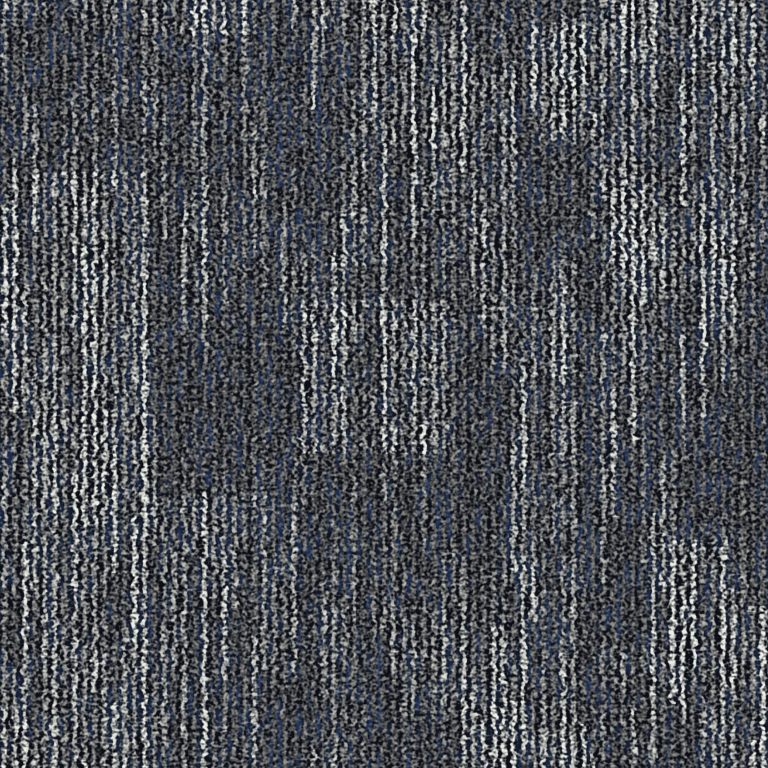
Reproduce this texture procedurally as a Shadertoy shader.

```glsl
// Loop-pile carpet: fine vertical cords in grey and ivory yarn, dark gaps and blue threads
#define CORDS 77.0
#define STITCHES 118.0
#define WOBBLE 0.50
#define GRAIN 1.20
#define PILE_DEPTH 0.13
#define GAP_COLOR vec3(0.045, 0.055, 0.085)
#define BLUE_THREAD vec3(0.12, 0.19, 0.34)
#define GREY_YARN vec3(0.43, 0.43, 0.425)
#define IVORY_YARN vec3(0.78, 0.79, 0.77)

const float TAU = 6.28319;

float hash(vec2 p) {
    vec3 q = fract(p.xyx * vec3(0.1031, 0.1030, 0.0973));
    q += dot(q, q.yzx + 33.33);
    return fract((q.x + q.y) * q.z);
}

float cornerSlope(vec2 cell, vec2 offset) {
    float angle = TAU * hash(cell);
    return dot(vec2(cos(angle), sin(angle)), offset);
}

float gradientNoise(vec2 p) {
    vec2 i = floor(p), f = fract(p);
    vec2 u = f * f * f * (f * (f * 6.0 - 15.0) + 10.0);
    vec2 e = vec2(1.0, 0.0);
    float low = mix(cornerSlope(i, f), cornerSlope(i + e, f - e), u.x);
    float high = mix(cornerSlope(i + e.yx, f - e.yx), cornerSlope(i + 1.0, f - 1.0), u.x);
    return mix(low, high, u.y);
}

// Random level of a block that spans several cords; rows are staggered per column
float block(float cord, float y, float width, float rows) {
    float column = floor(cord / width);
    float row = floor(y * rows + 5.0 * hash(vec2(column, width)));
    return hash(vec2(column + 17.0 * width, row + 3.0));
}

// Share of ivory yarn in a cord at height y
float ivoryAmount(float cord, float y) {
    float level = 0.30 * block(cord, y, 15.0, 5.0)
                + 0.24 * block(cord + 3.0, y, 7.0, 6.5)
                + 0.46 * block(cord, y, 1.0, 6.0);
    level += 0.30 * gradientNoise(vec2(cord / 16.0, y * 4.0) + 9.0);
    return smoothstep(0.25, 0.90, level);
}

vec3 carpet(vec2 uv) {
    vec2 p = uv * vec2(CORDS, STITCHES);

    // Cords sway sideways from stitch to stitch
    float x = p.x + WOBBLE * gradientNoise(vec2(p.x * 0.9, p.y * 0.7));
    float cord = floor(x);
    float across = x - cord - 0.5;
    float ivory = ivoryAmount(cord, uv.y);

    // Slim cord profile, flatter where the yarn is grey
    float ridge = 1.0 - smoothstep(0.08, 0.44, abs(across));
    float profile = mix(0.58, ridge * 1.1, 0.42 + 0.58 * ivory);

    // Slanted loops along the cord
    float lean = hash(vec2(cord, 4.0)) < 0.5 ? -0.8 : 0.8;
    float phase = p.y + lean * across + 6.0 * hash(vec2(cord, 8.0));
    phase += 1.1 * gradientNoise(vec2(cord * 3.7, p.y * 0.5));
    float loop = 0.5 + 0.5 * cos(TAU * phase);

    // Fine fibre relief
    float grain = gradientNoise(p * vec2(2.5, 1.65) + 31.0)
                + 0.7 * gradientNoise(p * vec2(3.7, 2.5) + 70.0);
    float height = profile * (0.82 + 0.40 * loop) + GRAIN * grain - PILE_DEPTH;
    height = clamp(height, 0.0, 1.2);

    // Short blue threads run in some of the gaps
    float gapId = floor(x + 0.5);
    float run = gradientNoise(vec2(gapId * 5.3, p.y * 0.22));
    float blue = smoothstep(-0.15, 0.30, run + 0.25 * (hash(vec2(gapId, 2.0)) - 0.5));
    blue *= smoothstep(0.20, 0.42, abs(across)) * (1.0 - 0.5 * ivory);
    vec3 gap = mix(GAP_COLOR, BLUE_THREAD, blue);

    // Single tufts stray towards either yarn
    float tuft = gradientNoise(p * vec2(1.3, 0.9) + 120.0);
    vec3 yarn = mix(GREY_YARN, IVORY_YARN, clamp(ivory + 0.6 * tuft, 0.0, 1.0));
    return mix(gap, yarn, height);
}

void mainImage(out vec4 fragColor, in vec2 fragCoord) {
    // Four samples per pixel smooth the edges
    vec3 color = vec3(0.0);
    for (int i = 0; i < 4; i++) {
        vec2 shift = vec2(i % 2, i / 2) * 0.5 - 0.25;
        color += carpet((fragCoord + shift) / iResolution.xy);
    }
    fragColor = vec4(clamp(color * 0.25, 0.0, 1.0), 1.0);
}
```
